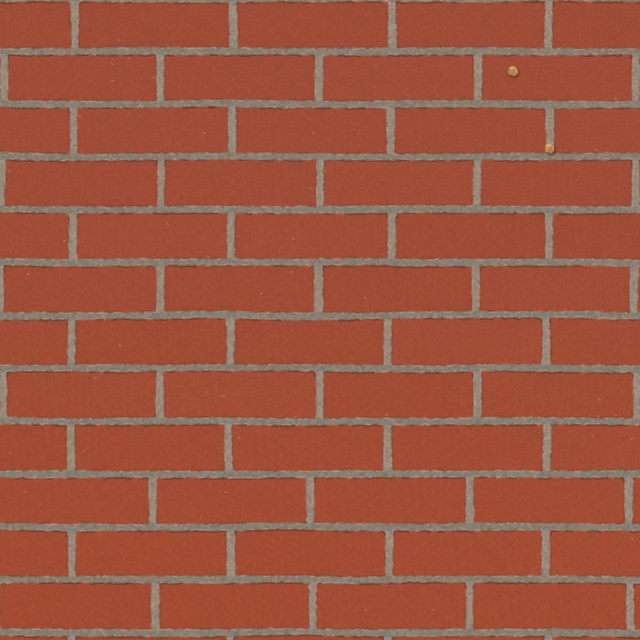
Give the GLSL for this texture, as a three.js fragment shader.

```glsl
// Running-bond wall of smooth red bricks, about four across and twelve down,
// with rough grey mortar. Distances to jittered joints shape the bricks;
// value noise adds ragged edges, grain, pale crumbs and small scuffs.

varying vec2 vUv;

const vec2 PITCH = vec2(0.2475, 0.0826);   // brick plus joint
const vec2 JOINT = vec2(0.0122, 0.0108);   // joint widths
const float FIRST_BED = 0.0117;            // height of the lowest bed joint

const vec3 BRICK_LOW = vec3(0.640, 0.300, 0.203);
const vec3 BRICK_HIGH = vec3(0.624, 0.302, 0.219);
const vec3 BED_GREY = vec3(0.515, 0.500, 0.448);
const vec3 HEAD_GREY = vec3(0.590, 0.540, 0.480);
const vec3 CRUMB = vec3(0.700, 0.630, 0.575);
const vec3 SHADOW = vec3(0.370, 0.170, 0.110);
const vec3 PEBBLE = vec3(0.780, 0.570, 0.370);

float hash(vec2 p) {
  return fract(sin(dot(p, vec2(127.1, 311.7))) * 43758.545);
}

float noise(vec2 p) {
  vec2 i = floor(p);
  vec2 f = fract(p);
  f = f * f * (3.0 - 2.0 * f);
  return mix(mix(hash(i), hash(i + vec2(1.0, 0.0)), f.x),
             mix(hash(i + vec2(0.0, 1.0)), hash(i + 1.0), f.x), f.y);
}

float fbm(vec2 p) {
  float sum = 0.0;
  float amp = 0.5;
  for (int i = 0; i < 3; i++) {
    sum += amp * noise(p);
    p = p * 2.03 + 17.3;
    amp *= 0.5;
  }
  return sum / 0.875;
}

// Horizontal position of the first head joint in a course
float courseShift(float row) {
  float odd = mod(row, 2.0);
  float drift = -0.012 * (1.0 - odd) * (1.0 - smoothstep(2.0, 4.0, row));
  return 0.003 + 0.110 * odd + drift + 0.005 * (hash(vec2(row, 4.7)) - 0.5);
}

// Returns signed offsets from the nearest head and bed joints, and brick id
vec4 brickCell(vec2 p) {
  float course = (p.y - FIRST_BED) / PITCH.y;
  float row = floor(course);
  float bedOffset = (course - floor(course + 0.5)) * PITCH.y;
  float x = p.x - courseShift(row);
  float column = floor(x / PITCH.x + 0.5);
  float jitter = 0.005 * (hash(vec2(column, row) + 2.3) - 0.5);
  float headOffset = x - column * PITCH.x - jitter;
  return vec4(headOffset, bedOffset, column + step(0.0, headOffset), row);
}

// Distance inside a brick with slightly rounded corners; negative in mortar
float brickDistance(vec2 offset, vec2 width, float radius) {
  vec2 d = abs(offset) - 0.5 * width - radius;
  return radius + max(min(d.x, d.y), 0.0) - length(min(d, 0.0));
}

// Sparse short pale scratches, one candidate in each cell
float scuffs(vec2 uv, float cells) {
  vec2 id = floor(uv * cells);
  vec2 center = 0.25 + 0.5 * vec2(hash(id + 3.1), hash(id + 8.6));
  vec2 d = fract(uv * cells) - center;
  float slant = 2.0 * hash(id + 5.2) - 1.0;
  float mark = length(vec2(d.x * 0.6, d.y - slant * d.x));
  return step(0.96, hash(id + 1.9)) * (1.0 - smoothstep(0.03, 0.08, mark));
}

void main() {
  vec2 uv = vUv;

  // Gentle unevenness of the courses
  vec2 bend = vec2(noise(uv * 19.0), noise(uv * vec2(9.0, 14.0) + 31.0)) - 0.5;
  vec4 cell = brickCell(uv + bend * vec2(0.002, 0.003));
  vec2 width = JOINT * (0.88 + 0.24 * noise(uv * 16.0 + 7.0));
  float ragged = 0.0036 * (fbm(uv * 170.0) - 0.5);
  float inside = brickDistance(cell.xy, width, 0.002) + ragged;
  float grain = noise(uv * 330.0) - 0.5;

  // Brick face: tint per brick, faint clouds and fine grain
  vec3 brick = mix(BRICK_LOW, BRICK_HIGH, smoothstep(0.1, 0.9, uv.y));
  brick += vec3(0.010, 0.010, 0.012) * (hash(cell.zw + 9.4) - 0.5);
  brick *= 1.0 + 0.03 * (fbm(uv * 40.0) - 0.5) + 0.08 * grain;
  brick = mix(brick, CRUMB, 0.35 * scuffs(uv, 36.0));

  // Thin broken shadow, deepest along the top of each brick
  float edgeBand = 1.0 - smoothstep(0.0012, 0.0036, inside);
  float underBed = step(cell.y, 0.0) * step(-0.014, cell.y);
  float broken = smoothstep(0.25, 0.65, noise(uv * 90.0 + 23.0));
  brick = mix(brick, SHADOW, edgeBand * broken * (0.25 + 0.40 * underBed));

  // Mortar: cool beds, warm head joints, fine sand and pale rims
  float head = smoothstep(0.3, 0.75, abs(cell.y) / JOINT.y);
  vec3 mortar = mix(BED_GREY, HEAD_GREY, head);
  mortar *= 1.0 + 0.14 * grain + 0.12 * (fbm(uv * 190.0 + 5.0) - 0.5);
  float rim = smoothstep(-0.0035, -0.0008, inside);
  float crumbs = smoothstep(0.50, 0.75, noise(uv * 190.0 + 11.0));
  mortar = mix(mortar, CRUMB, 0.8 * rim * crumbs);

  vec3 color = mix(mortar, brick, smoothstep(-0.0024, 0.0022, inside));

  // Two small stones resting on the wall
  for (int i = 0; i < 2; i++) {
    float n = float(i);
    vec2 d = uv - vec2(0.801 + 0.058 * n, 0.889 - 0.121 * n);
    float r = length(d) + 0.003 * (noise(uv * 130.0) - 0.5);
    float shade = 1.0 - smoothstep(0.006, 0.011, length(d + vec2(-0.002, 0.003)));
    color = mix(color, SHADOW, 0.55 * shade);
    vec3 stone = PEBBLE * (0.92 + 22.0 * d.y + 0.35 * grain);
    color = mix(color, stone, 1.0 - smoothstep(0.0065, 0.0085, r));
  }

  gl_FragColor = vec4(color, 1.0);
}
```
